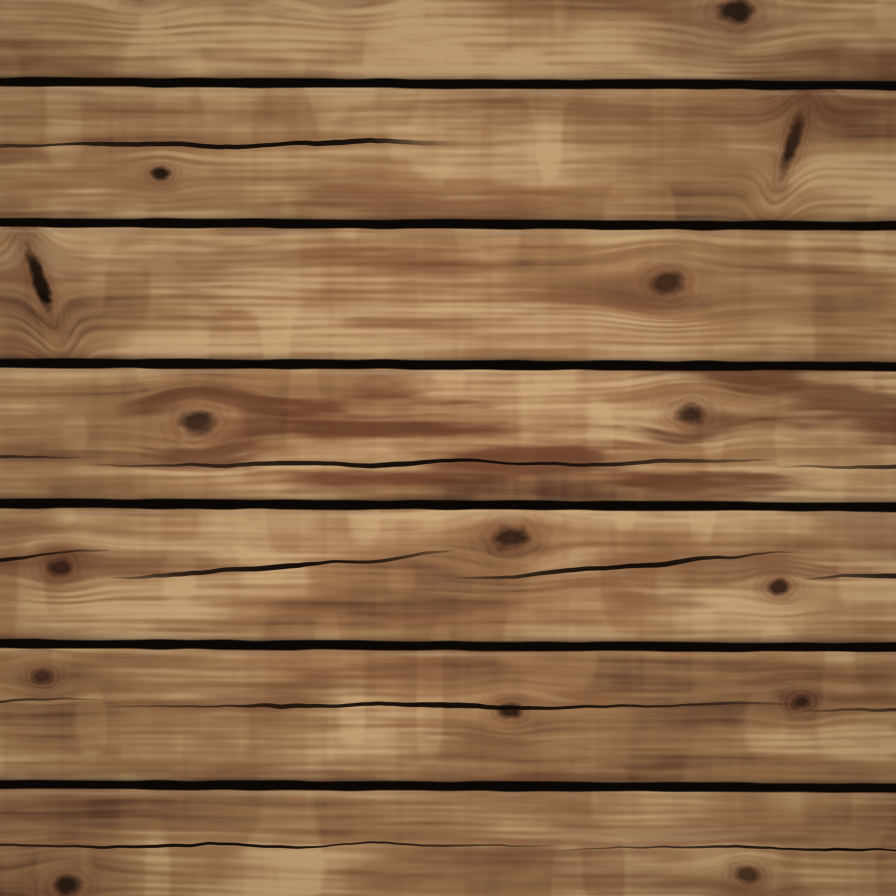
A three.js fragment shader for this texture:

```glsl
// Seven weathered horizontal timber boards with grain, knots, cracks and dark gaps.
varying vec2 vUv;

const float PITCH = 0.1568;     // board height including its gap
const float FIRST_GAP = 0.9065; // height of the topmost gap
const float GAP_HALF = 0.0046;
const float TAU = 6.28319;

const vec3 PALE = vec3(0.76, 0.62, 0.45);
const vec3 TAN = vec3(0.58, 0.425, 0.285);
const vec3 UMBER = vec3(0.31, 0.20, 0.15);
const vec3 RUSSET = vec3(0.34, 0.18, 0.12);
const vec3 SOOT = vec3(0.055, 0.035, 0.02);
const vec3 RIM = vec3(0.62, 0.53, 0.43);

float hash(vec2 p) {
  vec3 q = fract(p.xyx * 0.1031);
  q += dot(q, q.yzx + 33.33);
  return fract((q.x + q.y) * q.z);
}

float noise(vec2 p) {
  vec2 i = floor(p), f = fract(p);
  f = f * f * (3.0 - 2.0 * f);
  float low = mix(hash(i), hash(i + vec2(1.0, 0.0)), f.x);
  float high = mix(hash(i + vec2(0.0, 1.0)), hash(i + vec2(1.0, 1.0)), f.x);
  return mix(low, high, f.y);
}

float fbm(vec2 p) {
  float sum = 0.0, gain = 0.53;
  for (int i = 0; i < 4; i++) {
    sum += gain * noise(p);
    p = p * 2.03 + 17.0;
    gain *= 0.5;
  }
  return sum;
}

float isRow(float row, float target) {
  return 1.0 - step(0.5, abs(row - target));
}

// Offset from a board's knot, scaled to its radii; z holds the raw height offset.
vec3 knotSpace(vec2 p, float row, float i) {
  vec2 seed = vec2(row * 3.0 + i, row + 11.0);
  float scar = isRow(i, 4.0 - 2.0 * row); // long slanted scars on two boards
  float across = (i + mix(0.1, 0.75, hash(seed))) / 3.0;
  float down = mix(mix(0.2, 0.75, hash(seed + 5.0)), 0.42, scar);
  vec2 d = p - vec2(across, FIRST_GAP - (row - 1.0 + down) * PITCH);
  vec2 radii = vec2(1.2, 0.85) * mix(0.012, 0.024, hash(seed + 9.0));
  radii = mix(radii, vec2(0.012, 0.046), scar);
  float lean = scar * (row - 1.5) * 0.6;
  return vec3(vec2(d.x + lean * d.y, d.y) / radii, d.y);
}

// Tapered, overlapping splits running along a board.
float crack(vec2 p, float row, float down) {
  float along = p.x * mix(1.3, 2.6, isRow(row, 4.0)) + hash(vec2(row, 4.0));
  float s = fract(along);
  float tilt = mix(0.05, 0.2, isRow(row, 4.0));
  float centre = 0.43 + 0.27 * isRow(row, 3.0) - tilt * (s - 0.5);
  centre += 0.07 * (fbm(vec2(p.x * 12.0, row * 9.0)) - 0.5);
  float present = max(isRow(row, 1.0) * (1.0 - smoothstep(0.4, 0.53, p.x)), step(2.5, row));
  float taper = sqrt(max(sin(s * TAU * 0.5), 0.0));
  float width = 0.0027 * taper * mix(0.35, 1.1, noise(vec2(p.x * 16.0, row)));
  width *= 1.0 - 0.5 * step(5.5, row);
  float dist = abs(down - centre) * PITCH;
  return present * taper * (1.0 - smoothstep(width - 0.0006, width + 0.0012, dist));
}

void main() {
  vec2 p = vUv + vec2(0.0, 0.004 * (vUv.x - 0.5));
  float t = (FIRST_GAP - p.y) / PITCH;
  float row = floor(t) + 1.0;
  float down = fract(t);
  vec2 boardShift = vec2(row * 7.3, row * 3.1);

  // Knots bend the grain and gather dark cores and russet halos
  float grainY = p.y, core = 0.0, halo = 0.0, rings = 0.0;
  for (int k = 0; k < 3; k++) {
    float i = float(k);
    float keep = k == 1 ? step(0.45, hash(vec2(row, 31.0))) : 1.0;
    vec3 q = knotSpace(p, row, i);
    float d = length(q.xy) + 0.5 * (fbm(p * vec2(70.0, 110.0)) - 0.5);
    float depth = mix(0.5, 0.95, hash(vec2(row + 2.0, i + 8.0)));
    grainY -= keep * 0.75 * q.z * exp(-0.22 * dot(q.xy, q.xy));
    core = max(core, keep * depth * (1.0 - smoothstep(0.35, 0.85, d)));
    halo = max(halo, keep * exp(-0.9 * d * d));
    rings += keep * sin(d * 15.0) * exp(-0.6 * d * d);
  }

  // Broad tone, growth lines and fine fibres
  vec2 g = vec2(p.x, grainY + 0.012 * (fbm(p * vec2(3.0, 10.0) + boardShift) - 0.5));
  float broad = fbm(p * vec2(6.0, 15.0) + boardShift);
  float streak = fbm(g * vec2(3.0, 75.0) + boardShift);
  float fibre = noise(g * vec2(9.0, 240.0) + boardShift);
  float growth = sin(TAU * (g.y * 105.0 + 1.6 * noise(g * vec2(2.0, 22.0) + boardShift)));
  float drip = smoothstep(0.6, 0.76, noise(p * vec2(24.0, 13.0) + boardShift));
  float milling = noise(p * vec2(130.0, 7.0)) - 0.5;
  float tone = 0.63 + 0.85 * (broad - 0.5) + 0.55 * (streak - 0.5) + 0.22 * (fibre - 0.5);
  tone += 0.07 * growth * smoothstep(0.3, 0.7, broad) + 0.13 * drip + 0.06 * milling;
  tone += 0.1 * rings + 0.1 * (hash(vec2(row, 2.0)) - 0.5);
  vec3 wood = mix(UMBER, TAN, smoothstep(0.0, 0.6, tone));
  wood = mix(wood, PALE, smoothstep(0.5, 1.05, tone));

  // Russet stains, knots and cracks
  float stain = smoothstep(0.5, 0.72, fbm(g * vec2(5.0, 34.0) + boardShift + 40.0));
  wood = mix(wood, RUSSET, stain * mix(0.3, 0.65, isRow(row, 3.0)));
  wood = mix(wood, RUSSET, 0.6 * halo);
  wood = mix(wood, SOOT, core * mix(0.6, 1.0, fibre));
  wood = mix(wood, SOOT, 0.95 * crack(p, row, down));

  // Worn upper rim, shaded lower edge and the gap between boards
  float fromTop = down * PITCH, fromBottom = (1.0 - down) * PITCH;
  float rim = exp(-pow((fromTop - 0.0095) / 0.0018, 2.0));
  wood = mix(wood, RIM, rim * 0.6 * noise(vec2(p.x * 30.0, row)));
  wood *= 1.0 - 0.4 * exp(-max(fromBottom - GAP_HALF, 0.0) / 0.004);
  float edge = GAP_HALF + 0.0016 * (noise(vec2(p.x * 28.0, row * 5.0)) - 0.5);
  float board = smoothstep(edge - 0.0008, edge + 0.0018, min(fromTop, fromBottom));
  vec2 fromCentre = vUv - 0.5;
  wood *= 1.04 - 0.38 * dot(fromCentre, fromCentre);
  gl_FragColor = vec4(mix(SOOT * 0.8, wood, board), 1.0);
}
```
